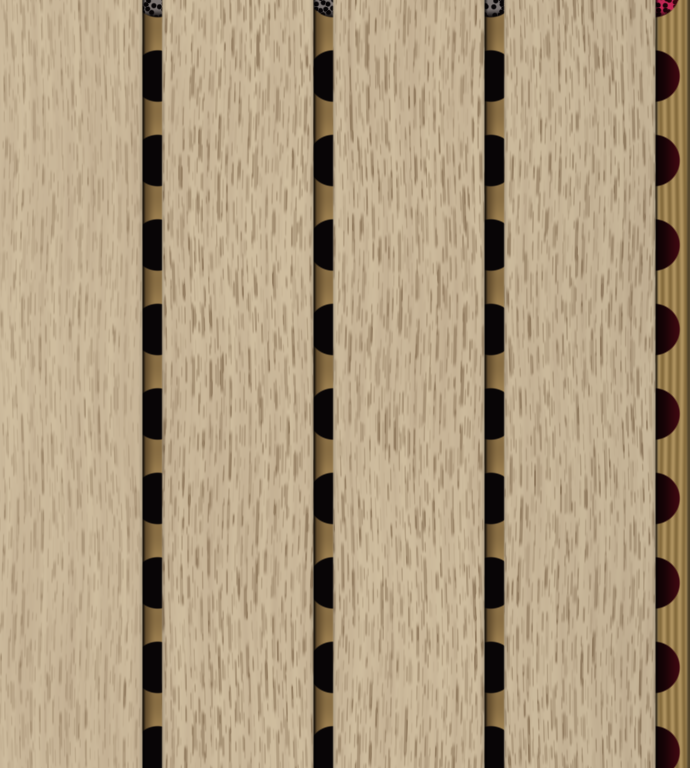
Reproduce this texture procedurally as a Shadertoy shader.

```glsl
float hash(vec2 p) {
    return fract(sin(dot(p, vec2(127.1, 311.7))) * 43758.55);
}

// Short vertical dashes, one per jittered cell of a staggered grid
float pores(vec2 p, vec2 density, float seed) {
    vec2 q = p * density;
    float column = floor(q.x);
    q.y += 9.0 * hash(vec2(column, seed));
    vec2 cell = vec2(column, floor(q.y));
    float rnd = hash(cell + seed);
    vec2 d = abs(fract(q) - vec2(0.3 + 0.4 * rnd, 0.5));
    float halfLength = 0.2 + 0.28 * hash(cell + seed + 5.3);
    float thin = 1.0 - smoothstep(0.06, 0.27, d.x);
    float ends = 1.0 - smoothstep(halfLength - 0.15, halfLength, d.y);
    return thin * ends * hash(cell + seed + 9.1);
}

// Distance to the nearest jittered point
float cellular(vec2 p) {
    float nearest = 1.0;
    for (int i = 0; i < 9; i++) {
        vec2 cell = floor(p) + vec2(i % 3 - 1, i / 3 - 1);
        vec2 point = cell + vec2(hash(cell), hash(cell + 3.7));
        nearest = min(nearest, distance(p, point));
    }
    return nearest;
}

vec3 plankColor(vec2 p, float plank) {
    // Grain lines lean and wander slightly
    vec2 g = p + vec2(0.0025 * sin(p.y * 13.0 + plank * 2.0 + p.x * 9.0), 0.0);
    float streak = 0.0;
    for (float i = 1.0; i < 5.0; i++) {
        streak += sin(g.x * 137.0 * i + 2.3 * i * i + 1.6 * sin(g.y * 5.0 * i + g.x * 31.0)) / (i + 1.0);
    }
    float cloud = sin(p.x * 11.0 + 2.0 * sin(p.y * 4.0)) * sin(p.y * 9.0 + p.x * 5.0);
    vec3 wood = mix(vec3(0.81, 0.74, 0.62), vec3(0.74, 0.66, 0.55),
                    clamp(0.25 + 0.27 * streak + 0.16 * cloud, 0.0, 1.0));

    float marks = 0.0;
    for (float i = 0.0; i < 3.0; i++) {
        marks += pores(g, vec2(82.0 + 37.0 * i, 13.0 + 7.0 * i), plank + 17.0 * i) * (1.0 - 0.2 * i);
    }
    float strength = plank < 0.5 ? 0.4 : 0.65;
    wood = mix(wood, vec3(0.53, 0.44, 0.33), min(strength * marks, 0.8));
    return wood * (1.0 - 0.035 * smoothstep(0.55, 0.86, p.x));
}

vec3 grooveColor(vec2 p, float x, float groove, float aa) {
    // Tan floor, shaded on the left and between the holes
    bool isLast = groove > 2.5;
    float row = floor((p.y - 0.021) / 0.11 + 0.5);
    float dy = p.y - 0.021 - row * 0.11;
    float light = smoothstep(0.0, 0.018, x) * (0.8 + 0.2 * sin(dy * 57.0 + 1.0));
    vec3 color = mix(vec3(0.34, 0.26, 0.15), vec3(0.66, 0.54, 0.34), light);
    if (isLast) {
        color = mix(vec3(0.52, 0.42, 0.24), vec3(0.68, 0.57, 0.37), 0.5 + 0.5 * sin(x * 620.0 + sin(p.y * 8.0)));
        color *= 1.0 - 0.5 * smoothstep(0.039, 0.043, x);
    }

    // Round holes, cut off by the groove sides
    float centers[4] = float[4](0.020, 0.026, 0.008, -0.002);
    vec2 d = vec2(x - centers[int(groove)], dy);
    float edge = length(d) - 0.0335;
    vec3 hole = isLast ? mix(vec3(0.07, 0.01, 0.02), vec3(0.24, 0.03, 0.06), smoothstep(0.005, 0.033, x))
                       : vec3(0.03, 0.02, 0.025);

    // Glints in the top row
    float glint = smoothstep(0.25, 0.6, cellular(p * 130.0)) * smoothstep(0.975, 0.99, p.y);
    hole = mix(hole, isLast ? vec3(0.75, 0.15, 0.32) : vec3(0.48, 0.45, 0.44), glint);
    color = mix(color, hole, 1.0 - smoothstep(-aa, aa, edge));

    // Shadow under the left lip
    return color * mix(0.25, 1.0, smoothstep(0.0, 0.005, x));
}

void mainImage(out vec4 fragColor, in vec2 fragCoord) {
    vec2 p = fragCoord / iResolution.y;
    float aa = max(1.0 / iResolution.y, 0.0015);

    // Four grooves; the last one runs open to the right border
    float shifted = p.x - 0.1855 + 0.01;
    float groove = clamp(floor(shifted / 0.2227), 0.0, 3.0);
    float x = p.x - 0.1855 - groove * 0.2227;
    float width = groove > 2.5 ? 1.0 : 0.0255;
    float inside = smoothstep(-aa, aa, x) * (1.0 - smoothstep(-aa, aa, x - width));

    float plank = groove + step(0.012, x);
    vec3 wood = plankColor(p, plank);
    wood *= 1.0 - 0.12 * smoothstep(0.006, 0.0, min(abs(x), abs(x - width)));
    vec3 color = mix(wood, grooveColor(p, x, groove, aa), inside);
    fragColor = vec4(color, 1.0);
}
```
